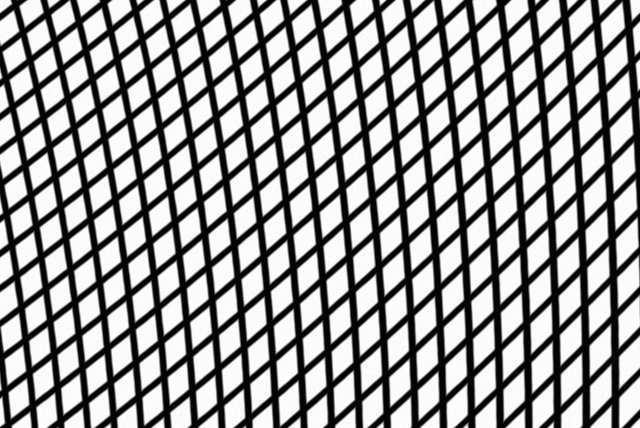
This pattern is drawn by a Shadertoy shader. Its source:

```glsl
// Black wire mesh on white: two gently bending line families crossing in slanted diamonds.

// Lengths are fractions of the canvas height.
const vec3 PAPER = vec3(0.985);
const vec3 INK = vec3(0.015);
const float STEEP_WIDTH_LEFT = 0.0150;
const float STEEP_WIDTH_RIGHT = 0.0178;
const float DIAGONAL_WIDTH = 0.0143;
const float EDGE_SOFTNESS = 0.0034;  // full width of the blurred edge is twice this
const float JOINT_ROUNDING = 0.0030; // ink gathered in the corners of crossings
const float WOBBLE = 0.0007;         // unevenness of the line edges
const float WOBBLE_SCALE = 42.0;
const float GRAIN = 0.018;           // faint mottling of the paper
const float GRAIN_SCALE = 150.0;

vec2 hashGradient(vec2 cell) {
    vec3 q = fract(cell.xyx * vec3(0.1031, 0.1030, 0.0973));
    q += dot(q, q.yzx + 33.33);
    float angle = 6.28318 * fract((q.x + q.y) * q.z);
    return vec2(cos(angle), sin(angle));
}

float gradientNoise(vec2 p) {
    vec2 i = floor(p), f = fract(p);
    vec2 u = f * f * f * (f * (f * 6.0 - 15.0) + 10.0);
    vec2 e = vec2(1.0, 0.0);
    float bottom = mix(dot(hashGradient(i), f),
                       dot(hashGradient(i + e.xy), f - e.xy), u.x);
    float top = mix(dot(hashGradient(i + e.yx), f - e.yx),
                    dot(hashGradient(i + e.xx), f - e.xx), u.x);
    return mix(bottom, top, u.y);
}

// Phase fields: a line runs wherever the value is a whole number.
float steepPhase(vec2 p) {
    float offset = -3.329 + p.y * (1.522 + 1.324 * p.y);
    float density = 16.347 - p.y * (1.398 + 0.4 * p.y);
    float spread = -0.568 + 0.194 * p.y;
    return offset + p.x * (density + spread * p.x);
}

float diagonalPhase(vec2 p) {
    return 0.922 + p.x * (8.82 + 0.55 * p.x + 1.1 * p.y)
                 - p.y * (11.844 + 0.598 * p.y);
}

// Distance to the nearest line centre, from the phase and its slope.
float lineDistance(float phase) {
    float slope = length(vec2(dFdx(phase), dFdy(phase))) * iResolution.y;
    return abs(fract(phase + 0.5) - 0.5) / slope;
}

float smoothUnion(float a, float b, float k) {
    float h = max(k - abs(a - b), 0.0) / k;
    return min(a, b) - 0.25 * h * h * k;
}

void mainImage(out vec4 fragColor, in vec2 fragCoord) {
    vec2 p = fragCoord / iResolution.y;
    float across = fragCoord.x / iResolution.x;

    // Two families of lines, joined softly at the crossings
    float steepWidth = mix(STEEP_WIDTH_LEFT, STEEP_WIDTH_RIGHT, across);
    float steep = lineDistance(steepPhase(p)) - 0.5 * steepWidth;
    float diagonal = lineDistance(diagonalPhase(p)) - 0.5 * DIAGONAL_WIDTH;
    float mesh = smoothUnion(steep, diagonal, JOINT_ROUNDING);
    mesh += WOBBLE * gradientNoise(p * WOBBLE_SCALE);

    // Soft ink edges, never sharper than a pixel
    float blur = max(EDGE_SOFTNESS, 0.75 / iResolution.y);
    float openness = smoothstep(-blur, blur, mesh);

    // Paper with a faint grain
    vec3 paper = PAPER + GRAIN * gradientNoise(p * GRAIN_SCALE);
    fragColor = vec4(clamp(mix(INK, paper, openness), 0.0, 1.0), 1.0);
}
```
